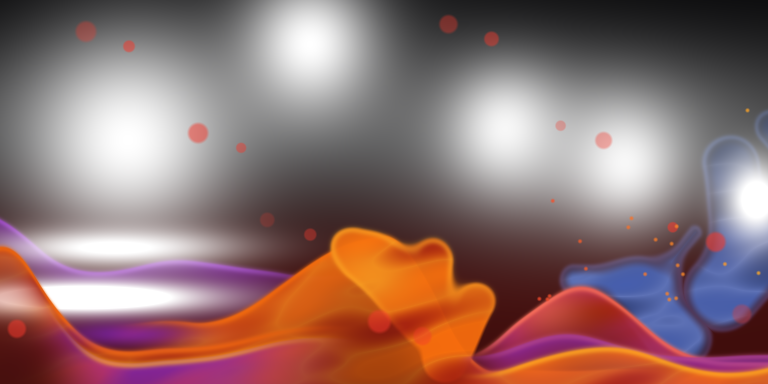
Give the GLSL for this background, as a WebGL 1 fragment shader.

```glsl
precision highp float;
uniform vec2 u_resolution;

const vec3 NIGHT = vec3(0.02, 0.02, 0.025);
const vec3 MAROON = vec3(0.25, 0.05, 0.045);
const vec3 GOLD = vec3(1.0, 0.68, 0.15);
const vec3 ORANGE = vec3(0.96, 0.42, 0.05);
const vec3 RED = vec3(0.66, 0.14, 0.06);
const vec3 VIOLET = vec3(0.5, 0.14, 0.68);
const vec3 MAGENTA = vec3(0.7, 0.18, 0.52);
const vec3 PINK = vec3(1.0, 0.46, 0.36);
const vec3 BLUE = vec3(0.25, 0.37, 0.7);
const vec3 EMBER = vec3(0.95, 0.22, 0.17);
const float WARP = 0.02;
const float RIM = 0.009;

vec2 hash2(vec2 p) {
  p = vec2(dot(p, vec2(127.1, 311.7)), dot(p, vec2(269.5, 183.3)));
  return fract(sin(p) * 43758.5);
}

float corner(vec2 i, vec2 f, vec2 o) {
  return dot(hash2(i + o) * 2.0 - 1.0, f - o);
}

float noise(vec2 p) {
  vec2 i = floor(p), f = fract(p), u = f * f * (3.0 - 2.0 * f);
  return mix(mix(corner(i, f, vec2(0, 0)), corner(i, f, vec2(1, 0)), u.x),
             mix(corner(i, f, vec2(0, 1)), corner(i, f, vec2(1, 1)), u.x), u.y);
}

float bell(float x, float center, float width) {
  float t = (x - center) / width;
  return exp(-t * t);
}

float glow(vec2 p, float x, float y, float w, float h) {
  return bell(p.x, x, w) * bell(p.y, y, h);
}

float capsule(vec2 p, vec2 a, vec2 b, float r) {
  vec2 d = p - a, s = b - a;
  return length(d - s * clamp(dot(d, s) / dot(s, s), 0.0, 1.0)) - r;
}

float blend(float a, float b) {
  float h = max(0.06 - abs(a - b), 0.0);
  return min(a, b) - h * h / 0.24;
}

// Bright crest with a veil fading below it; d is the depth under the crest
vec3 ribbon(vec3 col, float d, vec3 tint, vec3 rim, float depth, float opacity) {
  float veil = smoothstep(-0.004, 0.004, d) * exp(-max(d, 0.0) / depth);
  col = mix(col, tint, veil * opacity);
  return mix(col, rim, bell(d, 0.004, RIM) * opacity * 0.7);
}

void main() {
  vec2 p = gl_FragCoord.xy / u_resolution * vec2(2.0, 1.0);
  float aa = 1.5 / u_resolution.y;
  vec2 w = p + WARP * vec2(noise(p * 5.0), noise(p * 5.0 + 7.3));
  float streak = noise(vec2(w.x * 3.0 + w.y * 5.0, w.y * 11.0 - w.x * 4.0));
  float filament = pow(1.0 - min(abs(streak) * 1.6, 1.0), 5.0);

  // Dim stage and spotlights
  vec3 col = mix(MAROON, NIGHT, smoothstep(0.2, 0.65, p.y));
  float shade = 1.0 - 0.22 * bell(p.y, 0.68, 0.23);
  shade *= 1.0 - 0.14 * glow(p, 0.8, 0.8, 0.5, 0.3);
  shade *= 1.0 - glow(p, 0.333, 0.635, 0.27, 0.27);
  shade *= 1.0 - glow(p, 0.807, 0.885, 0.17, 0.18);
  shade *= 1.0 - 0.93 * glow(p, 1.315, 0.665, 0.14, 0.15);
  shade *= 1.0 - 0.93 * glow(p, 1.628, 0.575, 0.14, 0.15);
  shade *= 1.0 - 0.5 * glow(p, 1.5, 0.6, 0.4, 0.23);
  col = mix(vec3(1.0), col, shade);

  // Blue smoke and the light behind it
  float smoke = capsule(w, vec2(1.49, 0.27), vec2(1.73, 0.27), 0.04);
  smoke = blend(smoke, capsule(w, vec2(1.66, 0.25), vec2(1.77, 0.12), 0.08));
  smoke = blend(smoke, capsule(w, vec2(1.75, 0.32), vec2(1.81, 0.39), 0.016));
  float plume = capsule(w, vec2(1.9, 0.57), vec2(1.93, 0.36), 0.075);
  plume = blend(plume, capsule(w, vec2(1.97, 0.34), vec2(1.88, 0.24), 0.1));
  plume = min(plume, capsule(w, vec2(2.01, 0.67), vec2(2.06, 0.62), 0.045));
  smoke = min(smoke, plume);
  float density = 0.9 - 0.5 * smoothstep(0.25, 0.55, p.y);
  vec3 haze = BLUE * (0.9 + 0.6 * streak) + 0.15 * filament;
  col = mix(col, haze, (1.0 - smoothstep(-0.035, 0.008, smoke)) * density);
  col += BLUE * bell(smoke, -0.004, 0.007) * 0.2;
  col = mix(col, vec3(1.0), min(1.2 * glow(p, 1.97, 0.48, 0.09, 0.11), 1.0));

  // Violet veils and flat lights on the left
  float left = 1.0 - smoothstep(0.55, 0.95, p.x);
  float crest = 0.295 + 0.15 * bell(w.x, -0.05, 0.18) + 0.02 * sin(w.x * 9.0 - 3.0);
  col = ribbon(col, crest - w.y, VIOLET, VIOLET + 0.2, 0.1, left * 0.75);
  shade = 1.1 * glow(p, 0.3, 0.355, 0.3, 0.048) + 1.6 * glow(p, 0.22, 0.225, 0.33, 0.043);
  col = mix(col, vec3(1.0), min(shade, 1.0));

  // Orange waves climbing to the middle, violet below
  vec3 fire = mix(RED, ORANGE, clamp(0.65 + streak * 1.5, 0.0, 1.0));
  fire = mix(fire, GOLD, filament * 0.35);
  vec3 wine = mix(VIOLET, MAGENTA, clamp(0.4 + streak * 2.0, 0.0, 1.0));
  crest = 0.155 + 0.23 * smoothstep(0.5, 1.0, w.x) - 0.35 * smoothstep(1.0, 1.28, w.x);
  float reach = smoothstep(0.28, 0.6, p.x);
  col = ribbon(col, crest - w.y, fire, ORANGE, mix(0.08, 0.6, reach), reach);
  crest = 0.085 + 0.27 * bell(w.x, 0.0, 0.15) + 0.06 * smoothstep(0.45, 0.8, w.x);
  col = ribbon(col, crest - w.y, mix(fire, RED, 0.4), ORANGE, 0.12, left);
  col = ribbon(col, crest - 0.03 - w.y, wine, GOLD, 0.3, left * smoothstep(0.08, 0.3, p.x) * 0.9);
  col = mix(col, wine, 0.8 * glow(p, 0.34, 0.13, 0.16, 0.03));

  // Central flame
  float flame = capsule(w, vec2(0.915, 0.362), vec2(1.09, 0.275), 0.048);
  flame = blend(flame, capsule(w, vec2(1.13, 0.328), vec2(1.11, 0.22), 0.05));
  flame = blend(flame, capsule(w, vec2(1.24, 0.215), vec2(1.16, 0.06), 0.058));
  flame = blend(flame, capsule(w, vec2(0.96, 0.32), vec2(1.11, 0.17), 0.07));
  vec3 body = mix(fire, GOLD, 0.55 * glow(p, 0.96, 0.28, 0.1, 0.07));
  col = mix(col, body, 0.95 - 0.95 * smoothstep(-aa - 0.004, aa, flame));
  col = mix(col, GOLD, bell(flame, -0.007, RIM) * 0.5 * smoothstep(0.1, 0.35, p.y));

  // Pink, violet and orange waves on the right
  float right = smoothstep(1.18, 1.36, p.x);
  crest = 0.05 + 0.2 * bell(w.x, 1.51, 0.2);
  vec3 blush = mix(RED, MAGENTA, 0.4 + streak);
  blush = mix(blush, PINK, 0.6 * glow(p, 1.44, 0.18, 0.1, 0.07));
  col = ribbon(col, crest - w.y, blush, PINK, 0.25, right);
  crest = 0.07 + 0.06 * bell(w.x, 1.48, 0.15);
  col = ribbon(col, crest - w.y, VIOLET, mix(PINK, VIOLET, 0.5), 0.06, right * 0.8);
  crest = 0.06 + 0.035 * sin(w.x * 9.0 - 12.5);
  col = ribbon(col, crest - w.y, fire, GOLD, 0.12, right * 0.95);

  // Soft red discs
  for (int i = 0; i < 16; i++) {
    float n = float(i);
    vec2 center = fract(vec2(0.314, 0.615) + n * vec2(0.618, 0.7548)) * vec2(2.0, 1.0);
    vec2 h = hash2(vec2(n, 3.0));
    float r = mix(0.014, 0.036, h.x);
    float disc = 1.0 - smoothstep(r * 0.65, r, length(p - center));
    col = mix(col, EMBER, disc * mix(0.2, 0.6, h.y));
  }

  // Tiny sparks
  for (int i = 0; i < 20; i++) {
    vec2 h = hash2(vec2(float(i), 17.0));
    float d = length(p - vec2(1.3 + 0.7 * h.x, 0.22 + 0.5 * h.y * h.y));
    col = mix(col, mix(EMBER, GOLD, h.x), 0.8 - 0.8 * smoothstep(0.001, 0.004 + aa, d));
  }
  gl_FragColor = vec4(clamp(col, 0.0, 1.0), 1.0);
}
```
